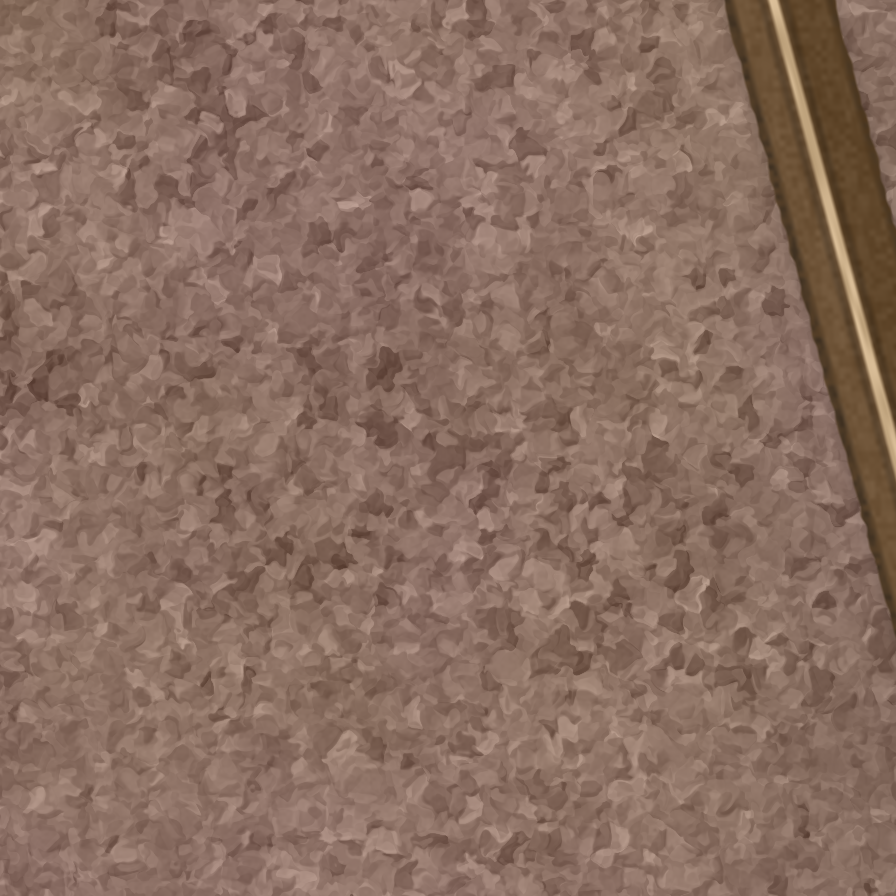
A WebGL 2 fragment shader for this texture:

```glsl
#version 300 es
precision highp float;
// Mottled brown stone floor crossed at the upper right by a slanted metal strip.
// Ragged chips come from warped soft cells at two scales over broad noise;
// the strip is a set of soft bands across the distance from its left edge.

uniform vec2 u_resolution;
out vec4 fragColor;

float hash(vec2 p) {
    return fract(sin(dot(p, vec2(127.1, 311.7))) * 43758.5453);
}

float noise(vec2 p) {
    vec2 i = floor(p), f = fract(p);
    f = f * f * (3.0 - 2.0 * f);
    return mix(mix(hash(i), hash(i + vec2(1, 0)), f.x),
               mix(hash(i + vec2(0, 1)), hash(i + vec2(1, 1)), f.x), f.y);
}

float fbm(vec2 p) {
    float sum = 0.0, amp = 0.5;
    for (int i = 0; i < 4; i++) {
        sum += amp * noise(p);
        p = mat2(1.6, 1.2, -1.2, 1.6) * p + 7.3;
        amp *= 0.5;
    }
    return sum / 0.9375;
}

// Distorts the plane so that cell borders turn ragged.
vec2 warp(vec2 p, float scale, float amount) {
    vec2 n = vec2(noise(p * scale), noise(p * scale + 41.7));
    return p + (n - 0.5) * amount;
}

// Random tone per cell, about -1 to 1, blended softly at the borders.
float chips(vec2 p, float softness, float seed) {
    vec2 cell = floor(p);
    float total = 0.0, weight = 0.0;
    for (int y = -1; y <= 1; y++) {
        for (int x = -1; x <= 1; x++) {
            vec2 id = cell + vec2(x, y);
            vec2 site = id + vec2(hash(id + seed), hash(id + seed + 19.3));
            vec2 d = p - site;
            float w = exp(-dot(d, d) / softness);
            total += w * (hash(id + seed + 5.1) + hash(id + seed + 33.9) - 1.0);
            weight += w;
        }
    }
    return total / max(weight, 1e-9);
}

float chipTone(vec2 p) {
    vec2 q = warp(warp(p, 45.0, 0.012), 130.0, 0.009);
    float coarse = chips(q * 56.0, 0.07, 3.0);
    float fine = chips(q * 105.0, 0.09, 57.0);
    float cluster = smoothstep(0.40, 0.64, fbm(p * 9.0 + 2.7));
    float darkChip = smoothstep(0.15, 0.45, -coarse) * cluster;
    float paleChip = smoothstep(0.35, 0.6, coarse);
    return 0.072 * coarse + 0.066 * fine - 0.050 * darkChip + 0.022 * paleChip;
}

vec3 floorColor(vec2 p) {
    float tone = chipTone(p);
    float relief = tone - chipTone(p + vec2(0.003, -0.004));
    float broad = fbm(p * 5.0 + 11.0) - 0.5;
    float grit = noise(p * 230.0) - 0.5;
    float shade = tone + 0.25 * relief + 0.11 * broad + 0.022 * grit;
    vec3 color = vec3(0.556, 0.447, 0.396) + shade * vec3(1.0, 0.99, 0.96);

    // Faint drift between ochre and mauve, and dimmer light to the right.
    float tint = fbm(p * 4.0 + 23.0) - 0.5 + 0.10 * (p.y - 0.5);
    color += tint * vec3(0.0, 0.018, -0.035);
    return color * (1.0 - 0.07 * smoothstep(0.65, 1.05, p.x));
}

// Soft bar of the given half width around a centre.
float bar(float s, float centre, float halfWidth, float blur) {
    return 1.0 - smoothstep(halfWidth - blur, halfWidth + blur, abs(s - centre));
}

vec3 stripColor(float s, vec2 p) {
    float streak = noise(vec2(s * 190.0, p.y * 22.0)) - 0.5;
    float grit = noise(p * 150.0) - 0.5;
    vec3 color = mix(vec3(0.43, 0.325, 0.215), vec3(0.375, 0.275, 0.165),
                     smoothstep(0.050, 0.066, s));
    color += 0.025 * streak + 0.055 * grit;

    // Dark rims and grooves beside the bright ridge.
    float rim = bar(s, 0.004, 0.006, 0.005) + 0.6 * bar(s, 0.121, 0.005, 0.005);
    float groove = bar(s, 0.043, 0.004, 0.004) + bar(s, 0.069, 0.004, 0.004);
    color *= 1.0 - 0.38 * rim * (0.85 + 0.8 * grit) - 0.18 * groove;

    float ridgeWidth = mix(0.0075, 0.0055, p.y);
    vec3 ridge = vec3(0.80, 0.69, 0.54) + 0.14 * streak;
    return mix(color, ridge, bar(s, 0.056, ridgeWidth, 0.003));
}

void main() {
    vec2 uv = gl_FragCoord.xy / u_resolution;
    float edge = 0.807 + 0.27 * (1.0 - uv.y);
    float wobble = 0.004 * (noise(vec2(uv.y * 85.0, 4.0)) - 0.5);
    float s = uv.x - edge;
    float blur = max(0.002, 1.0 / u_resolution.x);
    float strip = bar(s + wobble, 0.062, 0.062, blur);

    vec3 color = floorColor(uv);
    color *= 1.0 - 0.10 * bar(s, 0.062, 0.066, 0.010);
    color = mix(color, stripColor(s, uv), strip);
    fragColor = vec4(clamp(color, 0.0, 1.0), 1.0);
}
```
